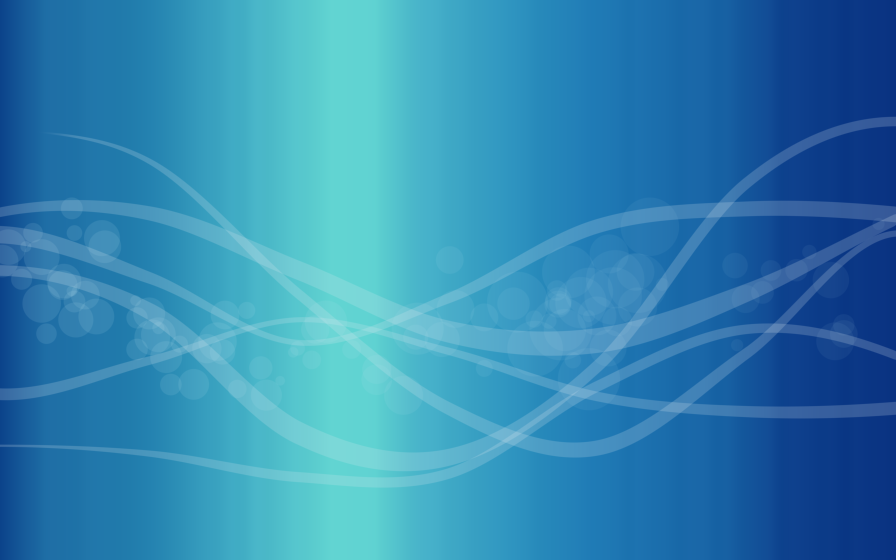
Give the GLSL for this background, as a Shadertoy shader.

```glsl
// Translucent ribbons and drifting bubbles over a teal to navy gradient.

const vec3 RIBBON_TINT = vec3(0.86, 0.91, 0.94);
const vec3 BUBBLE_TINT = vec3(0.72, 0.88, 0.93);
const int BUBBLE_COUNT = 95;

float hash(float n) {
    return fract(sin(n * 127.1) * 43758.5453);
}

float valueNoise(float x) {
    float cell = floor(x);
    return mix(hash(cell), hash(cell + 1.0), smoothstep(0.0, 1.0, x - cell));
}

// Linear blend towards the next colour between two positions
vec3 ramp(vec3 base, vec3 next, float from, float to, float u) {
    return mix(base, next, clamp((u - from) / (to - from), 0.0, 1.0));
}

vec3 backdrop(float u) {
    vec3 c = vec3(0.05, 0.27, 0.55);
    c = ramp(c, vec3(0.12, 0.43, 0.65), 0.00, 0.05, u);
    c = ramp(c, vec3(0.14, 0.51, 0.69), 0.05, 0.17, u);
    c = ramp(c, vec3(0.25, 0.67, 0.77), 0.17, 0.26, u);
    c = ramp(c, vec3(0.38, 0.83, 0.82), 0.26, 0.37, u);
    c = ramp(c, vec3(0.37, 0.82, 0.82), 0.37, 0.42, u);
    c = ramp(c, vec3(0.28, 0.70, 0.79), 0.42, 0.47, u);
    c = ramp(c, vec3(0.18, 0.58, 0.75), 0.47, 0.57, u);
    c = ramp(c, vec3(0.12, 0.48, 0.71), 0.57, 0.66, u);
    c = ramp(c, vec3(0.09, 0.38, 0.64), 0.66, 0.81, u);
    c = ramp(c, vec3(0.05, 0.25, 0.55), 0.81, 0.88, u);
    c = ramp(c, vec3(0.03, 0.19, 0.50), 0.88, 1.00, u);
    // Faint vertical streaks
    return c + 0.016 * (valueNoise(u * 70.0) - 0.5);
}

// Smooth curve through evenly spaced heights; the outer two set the end slopes
float curve(float h[9], float u) {
    float s = clamp(u, 0.0, 0.9999) * 6.0;
    int i = int(s);
    float t = s - float(i);
    float a = h[i], b = h[i + 1], c = h[i + 2], d = h[i + 3];
    return b + 0.5 * t * (c - a + t * (2.0 * a - 5.0 * b + 4.0 * c - d
             + t * (3.0 * (b - c) + d - a)));
}

// Coverage of a ribbon whose width is given at four positions
float ribbon(vec2 uv, float aspect, float pixel, float h[9], vec4 widths) {
    float stepSize = 0.002;
    float left = curve(h, uv.x - stepSize);
    float right = curve(h, uv.x + stepSize);
    float slope = (right - left) / (2.0 * stepSize * aspect);
    float dist = abs(uv.y - curve(h, uv.x)) / sqrt(1.0 + slope * slope);
    float width = mix(widths.x, widths.y, smoothstep(0.0, 0.333, uv.x));
    width = mix(width, widths.z, smoothstep(0.333, 0.667, uv.x));
    width = mix(width, widths.w, smoothstep(0.667, 1.0, uv.x));
    return 1.0 - smoothstep(-pixel, pixel, dist - 0.5 * width);
}

vec3 layRibbon(vec3 base, float coverage) {
    return mix(base, RIBBON_TINT, 0.21 * coverage);
}

// Bubbles scattered about a band that dips and then rises
vec3 addBubbles(vec3 base, vec2 uv, float aspect, float pixel) {
    for (int i = 0; i < BUBBLE_COUNT; i++) {
        float seed = float(i) + 1.0;
        float x = pow(hash(seed), 1.25);
        float band = mix(0.54, 0.37, smoothstep(0.0, 0.28, x))
                   + 0.11 * smoothstep(0.38, 0.75, x);
        float y = band + 0.15 * (hash(seed + 131.7) + hash(seed + 257.3) - 1.0);
        float size = hash(seed + 389.1);
        float bigZone = exp(-pow((x - 0.62) / 0.16, 2.0));
        float radius = mix(0.008, 0.036, size) + 0.034 * size * size * bigZone;
        float dist = length((uv - vec2(x, y)) * vec2(aspect, 1.0)) - radius;
        float alpha = mix(0.12, 0.06, smoothstep(0.2, 0.8, x));
        base = mix(base, BUBBLE_TINT, alpha * (1.0 - smoothstep(-pixel, pixel, dist)));
    }
    return base;
}

void mainImage(out vec4 fragColor, in vec2 fragCoord) {
    vec2 uv = fragCoord / iResolution.xy;
    float aspect = iResolution.x / iResolution.y;
    float pixel = 0.75 / iResolution.y;

    vec3 color = addBubbles(backdrop(uv.x), uv, aspect, pixel);

    // Broad sweep across the centre
    color = layRibbon(color, ribbon(uv, aspect, pixel,
        float[9](0.515, 0.621, 0.619, 0.517, 0.408, 0.392, 0.477, 0.608, 0.727),
        vec4(0.017, 0.033, 0.044, 0.019)));
    // Thin strand falling from the upper left, with a tapered start
    color = layRibbon(color, smoothstep(0.04, 0.09, uv.x) * ribbon(uv, aspect, pixel,
        float[9](0.775, 0.771, 0.712, 0.475, 0.271, 0.200, 0.369, 0.583, 0.410),
        vec4(0.002, 0.017, 0.027, 0.011)));
    // Strand that dips, then levels out on the right
    color = layRibbon(color, ribbon(uv, aspect, pixel,
        float[9](0.525, 0.581, 0.504, 0.388, 0.467, 0.596, 0.627, 0.617, 0.577),
        vec4(0.031, 0.010, 0.025, 0.028)));
    // Deep trough climbing to the upper right
    color = layRibbon(color, ribbon(uv, aspect, pixel,
        float[9](0.456, 0.517, 0.444, 0.227, 0.183, 0.346, 0.673, 0.783, 0.673),
        vec4(0.019, 0.039, 0.021, 0.017)));
    // Gentle low crest
    color = layRibbon(color, ribbon(uv, aspect, pixel,
        float[9](0.377, 0.296, 0.356, 0.429, 0.373, 0.292, 0.265, 0.271, 0.306),
        vec4(0.021, 0.009, 0.017, 0.023)));
    // Lowest strand
    color = layRibbon(color, ribbon(uv, aspect, pixel,
        float[9](0.190, 0.204, 0.190, 0.148, 0.154, 0.310, 0.412, 0.365, 0.204),
        vec4(0.004, 0.018, 0.019, 0.015)));

    fragColor = vec4(color, 1.0);
}
```
